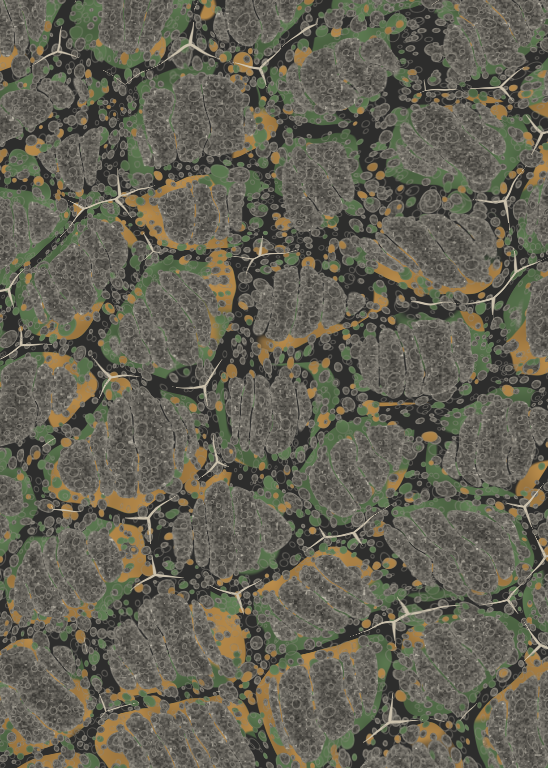
Write a WebGL 2 fragment shader that draws this texture.

```glsl
#version 300 es
precision highp float;
// Marbled paper: stippled grey lobes in tilted, segmented clusters with green and
// ochre collars, on near-black. Clusters are stretched Voronoi cells, cut into
// rounded slats; scattered bubbles, rings and pale cracks lie between and on them.
uniform vec2 u_resolution;
out vec4 outColor;

float hash(vec2 p) { return fract(sin(dot(p, vec2(127.1, 311.7))) * 43758.5453); }
vec2 hash2(vec2 p) { return vec2(hash(p), hash(p + 19.7)); }
mat2 rot(float a) { return mat2(cos(a), -sin(a), sin(a), cos(a)); }

float noise(vec2 p) {
  vec2 i = floor(p), f = fract(p);
  f *= f * (3.0 - 2.0 * f);
  return mix(mix(hash(i), hash(i + vec2(1, 0)), f.x),
             mix(hash(i + vec2(0, 1)), hash(i + 1.0), f.x), f.y);
}
vec2 noise2(vec2 p) { return vec2(noise(p), noise(p + 41.3)) - 0.5; }

// Smoothed coverage of a region whose inner distance d is positive.
float inside(float d) { return smoothstep(-0.7, 0.7, d * u_resolution.x); }

float smoothMin(float a, float b, float k) {
  float h = max(k - abs(a - b), 0.0) / k;
  return min(a, b) - h * h * k * 0.25;
}

// Cluster centre, staggered like bricks and jittered.
vec2 site(vec2 cell) {
  return cell + 0.5 + vec2(0.5 * mod(cell.y, 2.0), 0.0) + 0.6 * (hash2(cell) - 0.5);
}

// Edge of a slat in units of slat width.
float slatEdge(float n, vec2 id) { return n + 0.6 * (hash(id + n * 3.1) - 0.5); }

// Nearest scattered bubble: inner distance and random tint.
vec2 bubble(vec2 p, float count, float density) {
  vec2 base = floor(p * count), best = vec2(-1.0, 0.0);
  for (int k = 0; k < 9; k++) {
    vec2 cell = base + vec2(k % 3 - 1, k / 3 - 1);
    if (hash(cell + count) > density) continue;
    vec2 v = p * count - cell - 0.2 - 0.6 * hash2(cell + 5.0);
    float d = (mix(0.2, 0.47, hash(cell + 9.0)) - length(v)) / count;
    if (d > best.x) best = vec2(d, hash(cell + 3.0));
  }
  return best;
}

void main() {
  vec2 p = gl_FragCoord.xy / u_resolution.x;
  vec2 w = p + 0.07 * noise2(p * 3.2) + 0.022 * noise2(p * 11.0) + 0.006 * noise2(p * 34.0);
  vec2 stretch = vec2(3.7, 5.6);
  vec2 q = rot(0.35) * w * stretch;

  // Nearest cluster, then rounded distance to its borders.
  vec2 base = floor(q), id = base, toSite = vec2(9.0);
  for (int k = 0; k < 25; k++) {
    vec2 cell = base + vec2(k % 5 - 2, k / 5 - 2);
    vec2 v = site(cell) - q;
    if (dot(v, v) < dot(toSite, toSite)) { toSite = v; id = cell; }
  }
  float sum = 0.0, near1 = 9.0, near2 = 9.0;
  for (int k = 0; k < 25; k++) {
    vec2 cell = id + vec2(k % 5 - 2, k / 5 - 2);
    if (cell == id) continue;
    vec2 v = site(cell) - q;
    float d = dot(0.5 * (toSite + v), normalize(v - toSite));
    sum += exp(-16.0 * d);
    near2 = min(near2, max(near1, d));
    near1 = min(near1, d);
  }
  float border = -log(sum) / 16.0 / 4.6;

  // Slats across the long axis of the cluster, bowed and scalloped.
  vec2 local = rot(0.9 * (hash(id + 2.0) - 0.5)) * (-toSite / stretch);
  float slatWidth = mix(0.038, 0.056, hash(id + 6.0));
  float t = (local.x + 3.0 * (hash(id + 4.0) - 0.5) * local.y * local.y) / slatWidth;
  t += 0.35 * (noise(w * 22.0) - 0.5);
  float n = floor(t + 0.5);
  if (t < slatEdge(n, id)) n -= 1.0;
  float side = min(t - slatEdge(n, id), slatEdge(n + 1.0, id) - t) * slatWidth;
  float inset = 0.018 + 0.010 * hash(id + n * 1.7) + 0.014 * noise(w * 8.0 + id);
  float lobe = smoothMin(side - 0.0012, border - inset, 0.022);
  float onLobe = inside(lobe);

  // Dark ground with green and ochre collars.
  vec3 green = vec3(0.32, 0.42, 0.28) * (0.85 + 0.28 * noise(w * 30.0));
  vec3 ochre = vec3(0.66, 0.50, 0.27) * (0.88 + 0.22 * noise(w * 26.0));
  float collar = inside(border - 0.004 - 0.014 * noise(w * 17.0));
  vec3 color = vec3(0.175, 0.175, 0.172);
  color = mix(color, green, collar * inside((noise(w * 9.0 + id * 7.0) - 0.42) * 0.08));
  color = mix(color, ochre, collar * inside((noise(w * 8.0 + id * 5.0 + 60.0) - 0.63) * 0.08));

  // Stipple and warm grey shared by lobes and bubbles.
  float grain = 0.6 * noise(p * 250.0) + 0.4 * noise(p * 420.0) - 0.5;
  vec3 warm = vec3(1.0, 0.97, 0.90);
  vec3 pale = warm * (0.54 + 0.16 * grain);

  // Bubbles floating between the clusters.
  for (int k = 0; k < 3; k++) {
    vec2 b = bubble(w + float(k) * 3.7, 25.0 + 17.0 * float(k), 0.5);
    vec3 fill = warm * (0.35 + 0.25 * grain);
    if (b.y > 0.55) fill = b.y > 0.84 ? ochre : green * 1.06;
    color = mix(color, fill, inside(b.x));
    color = mix(color, pale, inside(0.0011 - abs(b.x - 0.001)) * (b.y > 0.55 ? 0.3 : 0.75));
  }

  // Cracks radiating from the junctions between clusters.
  float crack = 0.0024 * smoothstep(0.24, 0.02, near2) * smoothstep(0.4, 0.6, noise(p * 6.0));
  color = mix(color, vec3(0.80, 0.76, 0.68), inside(crack - near1 / 4.6) * step(0.0004, crack));

  // Lobes: dark heart, pale dusty rim, bright specks.
  float tone = 0.345 + 0.17 * exp(-max(lobe, 0.0) / 0.006) + 0.32 * grain;
  tone += 0.05 * (noise(w * 40.0) - 0.5) + 0.2 * smoothstep(0.82, 0.95, noise(p * 170.0 + 9.0));
  color = mix(color, warm * tone, onLobe);

  // Small rings over everything, strongest on the lobes.
  for (int k = 0; k < 2; k++) {
    vec2 b = bubble(w + 8.0 + float(k) * 5.3, 36.0 + 28.0 * float(k), 0.36);
    float strength = mix(0.45, 0.8, onLobe);
    color = mix(color, warm * (0.31 + 0.2 * grain), inside(b.x) * 0.55 * onLobe);
    color = mix(color, pale, inside(0.001 - abs(b.x - 0.001)) * strength);
  }
  outColor = vec4(color, 1.0);
}
```
